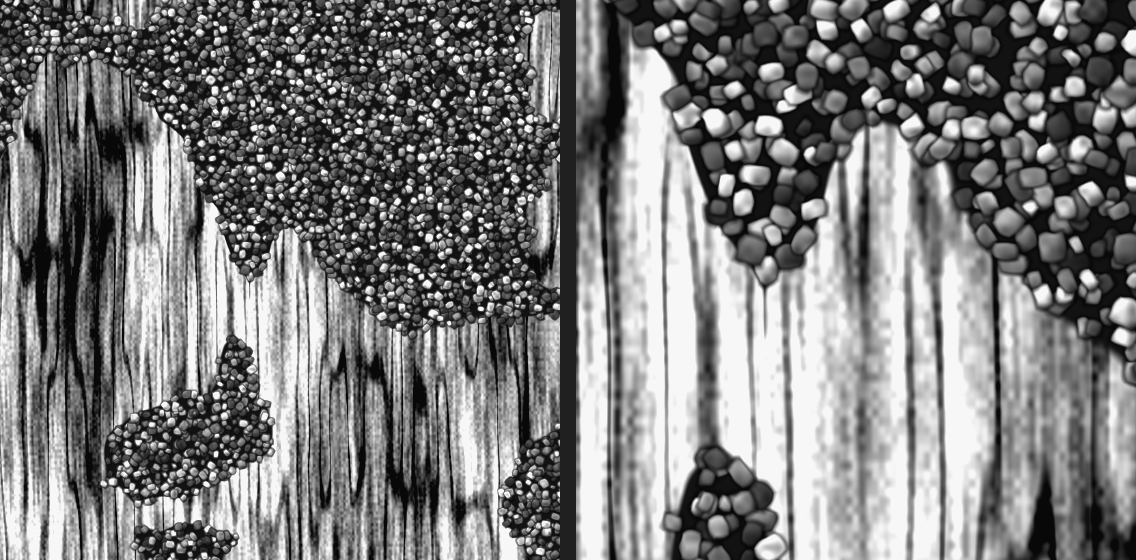
Left: the whole. Right: its middle third, enlarged.
Reproduce this texture procedurally as a WebGL 2 fragment shader.

```glsl
#version 300 es
precision highp float;

uniform vec2 u_resolution;
out vec4 fragColor;

#define GRAIN_CELLS 57.0
#define GRAIN_MIN 0.28
#define GRAIN_MAX 0.54
#define GAP_TONE 0.07
#define FIBRE_CELLS 88.0
#define CRACK_CELLS 58.0
#define CRACK_DEPTH 0.52
#define EDGE_ROUGHNESS 0.035
#define LIGHT_DIR vec2(-0.5, 0.8)

float hash(vec2 p) {
    return fract(sin(dot(p, vec2(127.1, 311.7))) * 43758.5453);
}

float noise(vec2 p) {
    vec2 i = floor(p), f = fract(p);
    f = f * f * (3.0 - 2.0 * f);
    float low = mix(hash(i), hash(i + vec2(1, 0)), f.x);
    float high = mix(hash(i + vec2(0, 1)), hash(i + vec2(1, 1)), f.x);
    return mix(low, high, f.y);
}

// Positive inside an ellipse, roughly in canvas units
float blob(vec2 p, vec2 centre, vec2 radius) {
    return (1.0 - length((p - centre) / radius)) * min(radius.x, radius.y);
}

// Positive where sand lies on the boards
float sandField(vec2 p) {
    // Upper outline of the bare wood: a round hill, a tent and a shelf
    float dx = p.x - 0.13;
    float hill = 0.9 - (dx < 0.0 ? 11.0 : 4.3) * dx * dx;
    float tent = 0.59 - max(0.85 * (p.x - 0.505), 2.0 * (0.505 - p.x));
    float shelf = 0.435 - 0.6 * max(0.79 - p.x, 0.0);
    float sand = 0.7 * (p.y - max(hill, max(tent, shelf)));

    // Bare spots inside the sand
    sand = min(sand, -blob(p, vec2(0.21, 1.0), vec2(0.09, 0.045)));
    sand = min(sand, -blob(p, vec2(0.99, 0.89), vec2(0.05, 0.085)));
    sand = min(sand, -blob(p, vec2(1.01, 0.59), vec2(0.07, 0.11)));

    // Loose heaps on the wood
    vec2 tilted = p - vec2(0.0, 0.18 * (p.x - 0.33));
    sand = max(sand, blob(tilted, vec2(0.33, 0.195), vec2(0.17, 0.085)));
    sand = max(sand, blob(p, vec2(0.415, 0.31), vec2(0.036, 0.08)));
    sand = max(sand, blob(p, vec2(0.33, 0.0), vec2(0.09, 0.075)));
    sand = max(sand, blob(p, vec2(1.0, 0.11), vec2(0.11, 0.12)));
    return sand + EDGE_ROUGHNESS * (noise(p * 24.0) - 0.5);
}

// Weathered vertical fibres with dark cracks
float woodTone(vec2 p) {
    float x = p.x + 0.022 * noise(p * vec2(5.0, 3.0)) + 0.004 * noise(p * vec2(22.0, 13.0));
    float broad = noise(vec2(x * 11.0, p.y * 2.2) + 7.0);
    float fibre = noise(vec2(x * FIBRE_CELLS, p.y * 5.0) + 31.0);
    float thread = noise(vec2(x * FIBRE_CELLS * 2.6, p.y * 17.0) + 53.0);
    float speckle = noise(p * vec2(260.0, 190.0));
    float ridge = abs(noise(vec2(x * CRACK_CELLS, p.y * 4.5) + 83.0) - 0.48);
    float crack = 1.0 - smoothstep(0.02, 0.13, ridge);
    float tone = 0.67 + 0.62 * (broad - 0.5) + 0.72 * (fibre - 0.5);
    tone += 0.5 * (thread - 0.5) + 0.3 * (speckle - 0.5);
    return tone - CRACK_DEPTH * crack;
}

// Paints one layer of jittered, faceted grains over the tone below
float paintGrains(float tone, vec2 p, float seed, float brightness) {
    vec2 grid = p * GRAIN_CELLS + seed * 0.37;
    float soft = 1.5 * GRAIN_CELLS / u_resolution.y;
    float facet = noise(p * 170.0 + seed) - 0.5;
    for (int j = -1; j <= 1; j++) {
        for (int i = -1; i <= 1; i++) {
            vec2 cell = floor(grid) + vec2(i, j);
            vec2 key = cell + seed * 17.0;
            vec2 centre = cell + 0.1 + 0.8 * vec2(hash(key), hash(key + 41.3));
            if (sandField((centre - seed * 0.37) / GRAIN_CELLS) < 0.0) continue;

            vec2 offset = grid - centre;
            float angle = 6.2832 * hash(key + 11.7);
            float c = cos(angle), s = sin(angle);
            vec2 q = mat2(c, -s, s, c) * offset;
            q.y *= 1.0 + 0.5 * hash(key + 23.1);
            float size = mix(GRAIN_MIN, GRAIN_MAX, hash(key + 5.9));
            float d = mix(length(q), max(abs(q.x), abs(q.y)), 0.45) - size + 0.16 * facet;

            // Contact shadow, then the lit body with a darker rim
            tone *= mix(0.4, 1.0, smoothstep(-0.02, 0.2, d));
            float body = mix(0.2, 1.0, hash(key + 67.3)) * brightness;
            body *= 0.92 + 0.4 * dot(offset, LIGHT_DIR) / size + 0.65 * facet;
            body *= mix(1.0, 0.6, smoothstep(-0.14, 0.0, d));
            tone = mix(tone, body, 1.0 - smoothstep(-soft, soft, d));
        }
    }
    return tone;
}

void main() {
    vec2 p = gl_FragCoord.xy / u_resolution;
    float sand = smoothstep(0.0, 0.006, sandField(p));
    float tone = mix(woodTone(p), GAP_TONE, sand);
    tone = paintGrains(tone, p, 1.0, 0.8);
    tone = paintGrains(tone, p, 2.0, 1.12);
    fragColor = vec4(vec3(clamp(tone, 0.03, 0.97)), 1.0);
}
```
